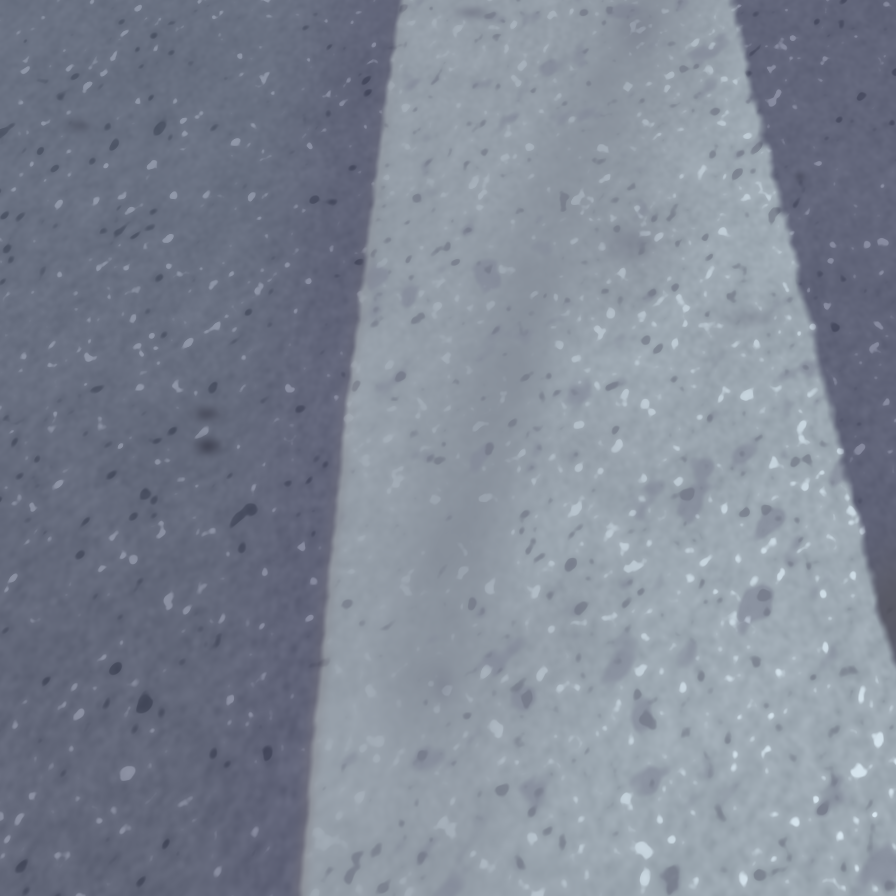
Write a three.js fragment shader that draws this texture.

```glsl
// Worn pale road stripe, tapering away across blue-grey asphalt.
// Two smooth boundary curves separate the surfaces; layers of cellular
// bumps, stretched along a slant, supply grain, stains, pits and glints.
varying vec2 vUv;

vec3 hash3(vec2 cell) {
  vec3 h = fract(cell.xyx * vec3(0.1031, 0.1030, 0.0973));
  h += dot(h, h.yxz + 33.33);
  return fract((h.xxy + h.yzz) * h.zyx);
}

// Signed cellular noise: each cell holds a soft bump of random height
float bumps(vec2 p) {
  vec2 cell = floor(p);
  float sum = 0.0;
  for (int j = -1; j <= 1; j++) {
    for (int i = -1; i <= 1; i++) {
      vec2 c = cell + vec2(float(i), float(j));
      vec3 h = hash3(c + 71.0);
      vec2 d = p - c - h.xy;
      float falloff = max(0.0, 1.0 - dot(d, d));
      sum += (h.z * 2.0 - 1.0) * falloff * falloff;
    }
  }
  return sum;
}

// Soft elliptical spot
float spot(vec2 p, vec2 center, vec2 radius) {
  vec2 d = (p - center) / radius;
  return exp(-dot(d, d));
}

void main() {
  vec2 uv = vUv;

  // Grain shrinks with distance and leans to the right
  vec2 q = (uv - vec2(0.55, 0.0)) * mix(0.9, 1.25, uv.y);
  vec2 slanted = vec2(q.x - 0.45 * q.y, q.y + 0.25 * q.x);
  float broad = bumps(slanted * vec2(11.0, 6.0));
  float medium = bumps(slanted * vec2(34.0, 25.0) + 9.0);
  float fine = bumps(slanted * vec2(85.0, 62.0) + 23.0);
  float grit = bumps(q * vec2(150.0, 120.0) + 47.0);

  // Stripe boundaries
  float rough = 0.0015 * medium + 0.0012 * fine;
  float leftEdge = 0.336 + 0.075 * uv.y + 0.036 * uv.y * uv.y;
  float rightEdge = 0.816 + 0.245 * (1.0 - uv.y);
  float fromLeft = uv.x - leftEdge + rough;
  float fromRight = rightEdge - uv.x + 2.0 * rough;
  float stripe = smoothstep(-0.004, 0.004, fromLeft)
               * smoothstep(-0.006, 0.006, fromRight);

  // Asphalt, darker and more violet beside the stripe
  vec3 asphalt = mix(vec3(0.385, 0.405, 0.475), vec3(0.412, 0.442, 0.508),
                     smoothstep(0.1, 0.9, uv.y));
  float beside = smoothstep(-0.16, -0.01, fromLeft);
  asphalt = mix(asphalt, vec3(0.368, 0.380, 0.465), 0.75 * beside);
  asphalt += 0.007 * broad + 0.009 * medium;
  asphalt += (0.016 * fine + 0.012 * grit) * mix(1.3, 0.8, uv.y);
  asphalt += 0.12 * smoothstep(0.85, 1.3, fine + 0.5 * grit);
  asphalt -= 0.08 * smoothstep(0.9, 1.4, -fine - 0.4 * medium);

  // Dark marks on the asphalt
  float marks = spot(uv, vec2(0.231, 0.538), vec2(0.016, 0.009)) * 0.7
              + spot(uv, vec2(0.232, 0.502), vec2(0.013, 0.009))
              + spot(uv, vec2(0.088, 0.860), vec2(0.012, 0.007)) * 0.45
              + spot(uv, vec2(0.893, 0.803), vec2(0.006, 0.005)) * 0.5;
  asphalt = mix(asphalt, vec3(0.25, 0.26, 0.32), min(0.85 * marks, 0.9));
  float grime = spot(uv, vec2(1.0, 0.32), vec2(0.035, 0.065));
  asphalt = mix(asphalt, vec3(0.34, 0.34, 0.37), 0.7 * grime);

  // Paint, brightest toward the near right side
  float near = smoothstep(0.35, 0.95, uv.x) * (1.0 - 0.6 * uv.y);
  vec3 paint = mix(vec3(0.580, 0.616, 0.656), vec3(0.615, 0.660, 0.697),
                   smoothstep(0.05, 0.65, near + 0.15 * broad));
  paint += 0.010 * broad + 0.013 * medium;
  paint += (0.018 * fine + 0.012 * grit) * (0.7 + 1.1 * near);

  // Grey drag stain curving down the stripe
  float stainX = 0.455 + 0.05 * uv.y + 0.225 * uv.y * uv.y;
  float stain = exp(-pow((uv.x - stainX) / 0.055, 2.0));
  stain *= 0.65 + 0.3 * broad + 0.2 * medium;
  stain *= smoothstep(0.08, 0.3, uv.y);
  paint = mix(paint, vec3(0.515, 0.545, 0.590), clamp(stain, 0.0, 0.8));

  // Violet wear patches and small pits
  float wear = smoothstep(0.55, 1.2, -medium - 0.35 * fine);
  float pits = smoothstep(0.75, 1.3, -fine - 0.3 * grit - 0.2 * medium);
  paint = mix(paint, vec3(0.50, 0.52, 0.59), 0.55 * wear);
  paint = mix(paint, vec3(0.43, 0.45, 0.51), 0.55 * pits);
  float stains = spot(uv, vec2(0.703, 0.728), vec2(0.027, 0.018)) * 0.7
               + spot(uv, vec2(0.527, 0.986), vec2(0.017, 0.007))
               + spot(uv, vec2(0.495, 0.235), vec2(0.012, 0.018)) * 0.6
               + spot(uv, vec2(0.710, 0.970), vec2(0.024, 0.030)) * 0.6
               + spot(uv, vec2(0.840, 0.645), vec2(0.027, 0.009)) * 0.5;
  paint = mix(paint, vec3(0.46, 0.48, 0.54), clamp(0.75 * stains, 0.0, 0.8));

  // Glints on the near right side
  float glints = smoothstep(0.7, 1.25, fine + 0.5 * grit);
  paint += vec3(0.16, 0.17, 0.17) * glints * (0.15 + near);

  // Dusty, slightly brown rim along the left boundary
  float rim = exp(-pow(fromLeft / 0.009, 2.0)) * (1.0 - 0.7 * uv.y);
  vec3 color = mix(asphalt, paint, stripe);
  color = mix(color, vec3(0.49, 0.48, 0.51), 0.4 * rim);
  gl_FragColor = vec4(clamp(color, 0.0, 1.0), 1.0);
}
```
